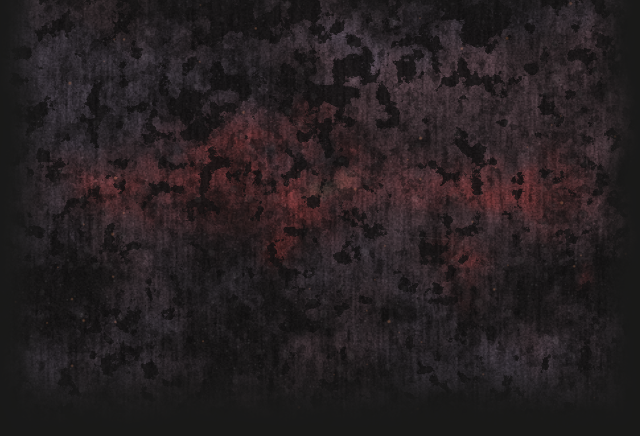
Reproduce this texture procedurally as a Shadertoy shader.

```glsl
// Weathered dark plaster with a band of red nebula glow, black flaking and a soft vignette.
#define DARK vec3(0.095, 0.088, 0.090)
#define SLATE vec3(0.240, 0.215, 0.250)
#define MAUVE vec3(0.265, 0.205, 0.225)
#define GLOW_RED vec3(0.470, 0.190, 0.190)
#define EDGE_COLOR vec3(0.098, 0.098, 0.096)
#define GLOW_GAIN 0.85
#define MOTTLE 1.50
#define GRAIN 0.22
#define STREAKS 0.40
#define FLAKE_DEPTH 0.85

float hash(vec2 p) {
    vec3 q = fract(p.xyx * 0.1031);
    q += dot(q, q.yzx + 33.33);
    return fract((q.x + q.y) * q.z);
}

float valueNoise(vec2 p) {
    vec2 cell = floor(p), f = fract(p);
    f = f * f * (3.0 - 2.0 * f);
    return mix(mix(hash(cell), hash(cell + vec2(1, 0)), f.x),
               mix(hash(cell + vec2(0, 1)), hash(cell + vec2(1, 1)), f.x), f.y);
}

float fbm(vec2 p) {
    float sum = 0.0, amp = 0.5;
    for (int i = 0; i < 6; i++) {
        sum += amp * valueNoise(p);
        p = mat2(1.6, 1.2, -1.2, 1.6) * p + 17.3;
        amp *= 0.55;
    }
    return sum / 1.08;
}

// Soft elliptical spot: xy is the centre, zw the radii
float blob(vec2 p, vec4 b) {
    vec2 q = (p - b.xy) / b.zw;
    return exp(-dot(q, q));
}

// Round specks scattered one per cell; density is the share of filled cells
float specks(vec2 p, float scale, float density, float radius) {
    vec2 g = p * scale, cell = floor(g);
    float pick = hash(cell + 71.0);
    vec2 centre = 0.3 + 0.4 * vec2(hash(cell + 5.0), hash(cell + 29.0));
    float r = radius * (0.5 + hash(cell + 47.0));
    float soft = scale / iResolution.y;
    return step(pick, density) * (1.0 - smoothstep(r - soft, r + soft, length(fract(g) - centre)));
}

// Red clouds: a broken horizontal band and some embers beneath it
const vec4 RED[11] = vec4[11](
    vec4(0.24, 0.56, 0.10, 0.050), vec4(0.44, 0.58, 0.13, 0.100),
    vec4(0.59, 0.67, 0.15, 0.075), vec4(0.72, 0.61, 0.12, 0.080),
    vec4(1.06, 0.57, 0.16, 0.050), vec4(1.24, 0.57, 0.12, 0.075),
    vec4(1.36, 0.38, 0.022, 0.022), vec4(0.66, 0.42, 0.05, 0.030),
    vec4(1.06, 0.37, 0.05, 0.060), vec4(0.72, 0.75, 0.04, 0.030),
    vec4(0.72, 0.50, 0.09, 0.080));

// Paler worn plaster
const vec4 PALE[8] = vec4[8](
    vec4(0.80, 0.92, 0.26, 0.12), vec4(0.36, 0.84, 0.18, 0.10),
    vec4(0.51, 0.75, 0.10, 0.06), vec4(1.08, 0.82, 0.25, 0.13),
    vec4(1.23, 0.20, 0.11, 0.06), vec4(0.92, 0.62, 0.22, 0.09),
    vec4(1.38, 0.62, 0.09, 0.28), vec4(0.28, 0.28, 0.05, 0.04));

// Places where the coat has flaked to black
const vec4 FLAKED[7] = vec4[7](
    vec4(0.41, 0.75, 0.045, 0.08), vec4(0.52, 0.81, 0.03, 0.04),
    vec4(0.77, 0.81, 0.09, 0.07), vec4(0.93, 0.86, 0.09, 0.07),
    vec4(0.62, 0.96, 0.16, 0.05), vec4(1.12, 0.97, 0.10, 0.05),
    vec4(0.49, 0.62, 0.04, 0.04));

void mainImage(out vec4 fragColor, in vec2 fragCoord) {
    vec2 p = fragCoord / iResolution.y;
    float width = iResolution.x / iResolution.y;
    vec2 warp = vec2(fbm(p * 7.0), fbm(p * 7.0 + 40.0)) - 0.5;
    vec2 w = p + 0.13 * warp;

    float red = 0.0, pale = 0.0, flaked = 0.0;
    for (int i = 0; i < 11; i++) red += blob(w, RED[i]);
    for (int i = 0; i < 8; i++) pale += blob(w, PALE[i]);
    for (int i = 0; i < 7; i++) flaked = max(flaked, blob(w, FLAKED[i]));

    // Mottled plaster, darker in the lower half
    float clouds = fbm(p * 6.0 + 3.0);
    float stains = fbm(p * 24.0 + 11.0);
    float tone = 0.38 + MOTTLE * (clouds - 0.5) + 0.9 * (stains - 0.5);
    tone += 0.30 * min(pale, 1.2) - 0.13 * smoothstep(0.62, 0.25, p.y);
    float warm = smoothstep(0.35, 0.65, fbm(p * 4.0 + 60.0) + 0.22 * (p.x / width - 0.5));
    vec3 col = mix(DARK, mix(SLATE, MAUVE, warm), clamp(tone, 0.0, 1.3));

    // Red glow broken up by the stains
    float cloudy = smoothstep(0.22, 0.72, 0.6 * fbm(p * 11.0 + 23.0) + 0.4 * stains);
    float glow = GLOW_GAIN * min(red, 1.15) * cloudy;
    col = mix(col, GLOW_RED, 0.78 * clamp(glow, 0.0, 1.0));
    col += vec3(0.02, 0.05, 0.03) * blob(w, vec4(0.76, 0.57, 0.04, 0.02));

    // Black flakes and fine pitting
    float chips = fbm(p * 32.0 + 90.0);
    float flake = smoothstep(0.60, 0.66, chips + 0.27 * flaked);
    float pits = smoothstep(0.50, 0.64, fbm(p * 55.0 + 31.0) + 0.35 * (0.5 - clouds));
    col = mix(col, DARK * 0.8, FLAKE_DEPTH * max(flake, 0.55 * pits));

    // Vertical wear, grain and thin pale scratches
    float streak = valueNoise(p * vec2(190.0, 22.0)) - 0.5;
    float grain = valueNoise(p * 330.0) - 0.5;
    col *= 1.0 + STREAKS * streak * smoothstep(0.3, 0.7, clouds + 0.2) + 2.0 * GRAIN * grain;
    float scratchY = p.y - 0.45 + 0.12 * (p.x - 0.98) + 0.02 * warp.y;
    float scratch = smoothstep(0.003, 0.0, abs(scratchY)) * blob(p, vec4(0.99, 0.45, 0.06, 0.03));
    col += 0.09 * scratch * valueNoise(p * 90.0);

    // Pale spots, dust and a few warm sparks
    col += 0.035 * specks(p + 0.02 * warp, 34.0, 0.16, 0.20);
    col += 0.075 * specks(p, 120.0, 0.07, 0.16);
    col += vec3(0.22, 0.13, 0.08) * specks(p + 3.7, 40.0, 0.025, 0.09);

    // Uneven dark border, widest at the bottom
    vec2 e = p + 0.05 * warp;
    float inside = smoothstep(0.0, 0.13, e.x) * smoothstep(0.0, 0.11, width - e.x);
    inside *= smoothstep(0.02, 0.20, e.y) * (0.75 + 0.25 * smoothstep(0.0, 0.05, 1.0 - e.y));
    fragColor = vec4(mix(EDGE_COLOR, col, inside), 1.0);
}
```
